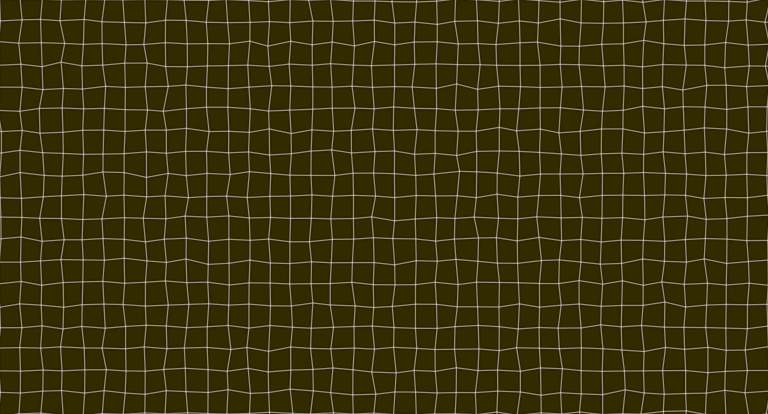
Write a WebGL 1 fragment shader that draws this pattern.

```glsl
precision highp float;
// A net of thin pale threads over dark olive: a regular grid whose knots are
// nudged by a hash and joined by straight segments. Threads are translucent,
// so the knots, where two cross, come out brighter.

uniform vec2 u_resolution;

#define CELLS vec2(37.0, 19.0)            // repeats across and down
#define JITTER 0.12                       // knot displacement, in cells
#define THREAD_WIDTH 0.0031               // in canvas heights
#define THREAD_ALPHA 0.49
#define THREAD_COLOR vec3(1.0)
#define GROUND_COLOR vec3(0.20, 0.17, 0.0)
#define SHADE_COLOR vec3(0.17, 0.14, 0.0) // ground beside a thread
#define SHADE_REACH 0.0055                // in canvas heights

vec2 hash2(vec2 p) {
  vec2 q = vec2(dot(p, vec2(127.1, 311.7)), dot(p, vec2(269.5, 183.3)));
  return fract(sin(q) * 43758.55);
}

// Knot position in cells; summed hashes make large shifts rare.
vec2 knot(vec2 id) {
  vec2 sum = hash2(id) + hash2(id + 57.3) + hash2(id + 113.9);
  return id + (sum - 1.5) * JITTER;
}

float segmentDistance(vec2 p, vec2 a, vec2 b) {
  vec2 ab = b - a;
  vec2 ap = p - a;
  return length(ap - ab * clamp(dot(ap, ab) / dot(ab, ab), 0.0, 1.0));
}

// Share of one pixel covered by a thread at distance d.
float threadCoverage(float d, float pixel) {
  float halfWidth = 0.5 * THREAD_WIDTH;
  float inner = max(d - halfWidth, -0.5 * pixel);
  float outer = min(d + halfWidth, 0.5 * pixel);
  return max(outer - inner, 0.0) / pixel;
}

void main() {
  vec2 cellSize = vec2(u_resolution.x / u_resolution.y, 1.0) / CELLS;
  float pixel = 1.0 / u_resolution.y;
  vec2 p = gl_FragCoord.xy * pixel;
  vec2 cell = floor(p / cellSize);

  // Nearest horizontal (x) and vertical (y) thread.
  vec2 nearest = vec2(1.0);
  for (int j = -1; j <= 1; j++) {
    for (int i = -1; i <= 1; i++) {
      vec2 id = cell + vec2(float(i), float(j));
      vec2 start = knot(id) * cellSize;
      vec2 right = knot(id + vec2(1.0, 0.0)) * cellSize;
      vec2 above = knot(id + vec2(0.0, 1.0)) * cellSize;
      nearest = min(nearest, vec2(segmentDistance(p, start, right),
                                  segmentDistance(p, start, above)));
    }
  }

  // Ground, slightly darker along the threads.
  float edge = min(nearest.x, nearest.y);
  float shade = 1.0 - smoothstep(0.85 * SHADE_REACH, 1.15 * SHADE_REACH, edge);
  vec3 color = mix(GROUND_COLOR, SHADE_COLOR, shade);

  // Both thread directions, laid one over the other.
  color = mix(color, THREAD_COLOR, THREAD_ALPHA * threadCoverage(nearest.x, pixel));
  color = mix(color, THREAD_COLOR, THREAD_ALPHA * threadCoverage(nearest.y, pixel));

  gl_FragColor = vec4(color, 1.0);
}
```
